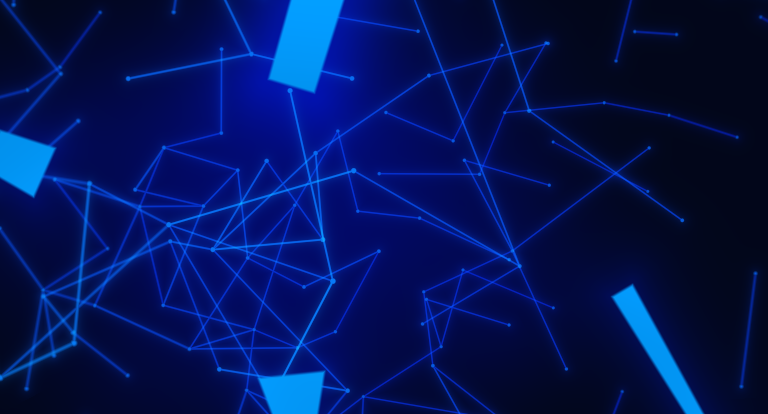
This background is drawn by a Shadertoy shader. Its source:

```glsl
// A glowing blue plexus: nodes on jittered, rotated grids are joined to some
// of their neighbours, in three depth layers, over a hazy navy backdrop.
// Four bright tapered panels at the borders shed light into the haze.

#define LAYERS 3
#define CELL_NEAR 0.36
#define CELL_SHRINK 0.65
#define LINK_SHARE 0.42
#define LINE_WIDTH 0.0019
#define NODE_RADIUS 0.0062
#define HALO_SIZE 0.011
#define EDGE_COLOR vec3(0.008, 0.025, 0.10)
#define DEEP_COLOR vec3(0.008, 0.035, 0.40)
#define FAR_COLOR vec3(0.01, 0.07, 0.64)
#define NEAR_COLOR vec3(0.02, 0.46, 0.95)
#define PANEL_COLOR vec3(0.01, 0.60, 0.98)

float hash(vec2 p) {
    vec3 q = fract(p.xyx * vec3(0.1031, 0.1030, 0.0973));
    q += dot(q, q.yzx + 33.33);
    return fract((q.x + q.y) * q.z);
}

vec2 hash2(vec2 p) {
    return vec2(hash(p), hash(p + 71.7));
}

float gradientDot(vec2 corner, vec2 offset) {
    float angle = 6.2832 * hash(corner + 19.0);
    return dot(vec2(cos(angle), sin(angle)), offset);
}

float gradientNoise(vec2 p) {
    vec2 i = floor(p), f = p - i;
    vec2 u = f * f * f * (f * (f * 6.0 - 15.0) + 10.0);
    vec2 e = vec2(1.0, 0.0);
    return mix(mix(gradientDot(i, f), gradientDot(i + e, f - e), u.x),
               mix(gradientDot(i + e.yx, f - e.yx), gradientDot(i + 1.0, f - 1.0), u.x), u.y);
}

float segmentDistance(vec2 p, vec2 a, vec2 b) {
    vec2 ab = b - a;
    return length(p - a - ab * clamp(dot(p - a, ab) / dot(ab, ab), 0.0, 1.0));
}

// Strip from a to b whose half width runs from wa to wb.
float panelDistance(vec2 p, vec2 a, vec2 b, float wa, float wb) {
    float len = distance(a, b);
    vec2 axis = (b - a) / len;
    float along = dot(p - a, axis);
    float across = abs(dot(p - a, vec2(-axis.y, axis.x)));
    float width = mix(wa, wb, clamp(along / len, 0.0, 1.0));
    vec2 q = vec2(across - width, abs(along - 0.5 * len) - 0.5 * len);
    return length(max(q, 0.0)) + min(max(q.x, q.y), 0.0);
}

float disc(float d, float radius, float soft) {
    return 1.0 - smoothstep(radius - soft, radius + soft, d);
}

// Links crowd the lower left and thin out toward the right.
float crowding(vec2 p) {
    vec2 q = (p - vec2(0.55, 0.40)) * vec2(1.0, 1.3);
    return 0.22 + 0.78 * exp(-2.6 * dot(q, q));
}

vec3 linkLight(vec2 p, vec2 a, vec2 b, float depth, float tone) {
    vec2 mid = 0.5 * (a + b);
    float pixel = 1.0 / iResolution.y;
    float blur = smoothstep(0.45, 1.0, distance(mid, vec2(1.0, 0.5)));
    float nearness = (1.0 - 0.3 * depth) * (1.0 - 0.6 * smoothstep(0.5, 1.3, mid.x));
    nearness = clamp(nearness * (0.35 + 0.8 * tone), 0.0, 1.0);
    float soft = pixel * 0.9 + 0.003 * blur;
    float d = segmentDistance(p, a, b);
    float nodeD = min(distance(p, a), distance(p, b));
    float line = disc(d, LINE_WIDTH * (1.0 + blur + 0.5 * nearness), soft);
    float node = disc(nodeD, NODE_RADIUS * (0.55 + 0.6 * nearness), soft);
    float halo = 0.28 * exp(-d / HALO_SIZE);
    vec3 color = mix(FAR_COLOR, NEAR_COLOR, nearness);
    return max(color * max(line * (1.0 - 0.25 * blur), halo),
               mix(color, NEAR_COLOR, 0.5) * node);
}

// Each node may join its right neighbour and the three above it.
vec3 plexusLayer(vec2 p, float depth) {
    float cell = CELL_NEAR * pow(CELL_SHRINK, depth);
    float angle = 0.45 + 1.1 * depth;
    mat2 turn = mat2(cos(angle), sin(angle), -sin(angle), cos(angle));
    vec2 home = floor(turn * p / cell);
    vec2 seed = vec2(137.0, 211.0) + 53.0 * depth;
    vec3 light = vec3(0.0);
    for (int k = 0; k < 9; k++) {
        vec2 idA = home + vec2(k % 3 - 1, k / 3 - 1);
        vec2 a = (idA + 0.1 + 0.8 * hash2(idA + seed)) * turn * cell;
        for (int n = 0; n < 4; n++) {
            vec2 stepAB = n == 3 ? vec2(1.0, 0.0) : vec2(n - 1, 1);
            vec2 idB = idA + stepAB;
            vec2 b = (idB + 0.1 + 0.8 * hash2(idB + seed)) * turn * cell;
            vec2 chance = hash2(idA * 4.0 + seed + float(n) * 17.0);
            if (chance.x < LINK_SHARE * crowding(0.5 * (a + b)))
                light = max(light, linkLight(p, a, b, depth, chance.y));
        }
    }
    return light;
}

void mainImage(out vec4 fragColor, in vec2 fragCoord) {
    vec2 p = fragCoord / iResolution.y;
    float haze = gradientNoise(p * 2.3 + 4.0);

    // Backdrop, darkest at the corners
    float fade = length((p - vec2(0.70, 0.48)) * vec2(0.85, 1.15)) + 0.12 * haze;
    vec3 color = mix(DEEP_COLOR, EDGE_COLOR, smoothstep(0.08, 0.88, fade));

    // Panels and the light around them
    float top = panelDistance(p, vec2(0.775, 1.03), vec2(0.704, 0.792), 0.062, 0.058);
    float left = panelDistance(p, vec2(-0.02, 0.64), vec2(0.108, 0.583), 0.050, 0.065);
    float bottom = panelDistance(p, vec2(0.716, -0.02), vec2(0.704, 0.095), 0.050, 0.081);
    float right = panelDistance(p, vec2(1.503, 0.298), vec2(1.690, -0.02), 0.029, 0.018);
    float side = max(min(left, min(bottom, right)), 0.0);
    float glow = 0.85 * exp(-pow(max(top, 0.0) / 0.13, 1.5)) + 0.38 * exp(-side / 0.07);
    color += vec3(0.0, 0.07, 0.62) * glow * (1.0 - color.b);

    // Web of links, screened over the backdrop
    for (int i = 0; i < LAYERS; i++) {
        vec3 light = plexusLayer(p, float(i));
        color += light * (1.0 - color);
    }

    float panel = disc(min(top, min(left, min(bottom, right))), 0.0, 0.005);
    color = mix(color, PANEL_COLOR * (1.0 + 0.15 * haze), panel);
    fragColor = vec4(clamp(color, 0.0, 1.0), 1.0);
}
```
